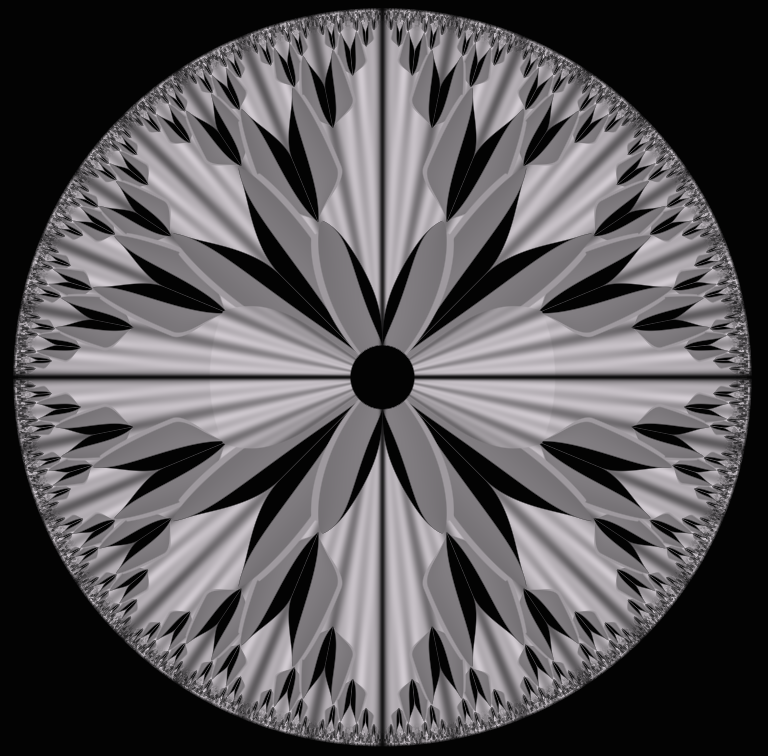
A Shadertoy shader for this pattern:

```glsl
// A round flower of overlapping grey petals on black, with a dark hub.
// A binary tree of petal pairs is laid in polar space: each generation doubles
// in count, halves in spread and lies nearer the rim; inner ones are on top.

const vec2  CENTER = vec2(0.498, 0.501);
const float DISC_RADIUS = 0.487;    // share of the canvas height
const float HUB_RADIUS = 0.087;     // from here on, in disc radii
const float FIRST_GAP = 0.545;      // gap from first petal tips to the rim
const float GAP_RATIO = 0.57;       // shrink of that gap per generation
const float FIRST_SPREAD = 21.0;    // degrees from fan axis to petal tip
const float SIDE_FAN_RADIUS = 0.469;
const int   GENERATIONS = 9;

const vec3 BLACK  = vec3(0.010, 0.010, 0.011);
const vec3 TINT   = vec3(1.0, 0.97, 1.0);
const float PETAL_GREY = 0.48;
const float STRIP_GREY = 0.62;

float hash(vec2 c) {
    return fract(sin(dot(c, vec2(41.3, 289.1))) * 4375.5);
}

// Coverage of the side where x is below edge, softened over width w.
float below(float x, float edge, float w) {
    return clamp(0.5 + (edge - x) / w, 0.0, 1.0);
}

// Radius reached by the petal tips of a generation.
float tipRadius(float g) {
    return 1.0 - FIRST_GAP * pow(GAP_RATIO, g);
}

// Layered radial pleats, dark along the fan axes.
float pleats(float angle, float r) {
    float a = radians(angle);
    float fine = smoothstep(0.15, 0.6, r);
    float finest = smoothstep(0.55, 0.85, r);
    return 0.66 - 0.10 * cos(32.0 * a) - (0.04 + 0.07 * fine) * cos(64.0 * a)
         - 0.08 * finest * cos(128.0 * a);
}

// One generation of petals with the black clefts beside them.
vec3 petalLayer(vec3 col, float angle, float r, float g, float px) {
    float period = 180.0 / exp2(g);
    float spread = FIRST_SPREAD / exp2(g);
    float tip = tipRadius(g);
    float root = max(HUB_RADIUS, tipRadius(g - 2.0));
    float t = (r - root) / (tip - root);
    if (t < 0.0 || r > tip + px) return col;

    float d = abs(mod(angle, period) - 0.5 * period) / spread;
    float w = degrees(px) / (r * spread);
    float rest = clamp(1.0 - t, 0.0, 1.0);

    // Edges as multiples of the spread: fan, inner side, outer side.
    float inner = 0.72 * (1.0 - exp(-6.0 * t)) + 0.28 * pow(t, 8.0);
    float fan = inner * smoothstep(g < 0.5 ? -0.05 : 0.5, 0.95, t);
    float flare = g < 0.5 ? 0.75 : 1.0;
    float outer = 1.0 + flare * (0.45 * sqrt(rest) + 0.9 * rest);
    if (g > 1.5) outer = mix(inner, outer, smoothstep(0.0, 0.35, t));

    float inRadius = below(r, tip, px);
    float pastInner = 1.0 - below(d, inner, w);
    float strip = below(d, outer * 1.12, w) * pastInner * below(r, mix(root, tip, 0.93), px);
    float petal = below(d, outer, w) * pastInner * inRadius;
    float cleft = below(d, inner, w) * (1.0 - below(d, fan, w)) * inRadius;

    float shade = PETAL_GREY + 0.04 * (1.0 - t) - 0.03 * smoothstep(inner, outer, d);
    col = mix(col, TINT * STRIP_GREY, strip);
    col = mix(col, TINT * shade, petal);
    return mix(col, BLACK, cleft);
}

void mainImage(out vec4 fragColor, in vec2 fragCoord) {
    float px = 1.5 / (DISC_RADIUS * iResolution.y);
    vec2 p = abs(fragCoord - CENTER * iResolution.xy) / (DISC_RADIUS * iResolution.y);
    float r = max(length(p), 1e-4);
    float angle = degrees(atan(p.y, p.x));

    // Pleated base, then petals from the rim inward.
    float light = pleats(angle, r);
    vec3 col = TINT * light;
    for (int i = GENERATIONS - 1; i >= 0; i--) {
        col = petalLayer(col, angle, r, float(i), px);
    }

    // Broad side fans that spring straight from the hub.
    float fanEdge = 36.0 - 13.5 * pow(r / SIDE_FAN_RADIUS, 4.0);
    float sideFan = below(angle, fanEdge, degrees(px) / r) * below(r, SIDE_FAN_RADIUS, px);
    float fanLight = light * mix(1.06, 0.82, smoothstep(14.0, 34.0, angle));
    col = mix(col, TINT * fanLight, sideFan);

    // Dark seams along the two main axes.
    float seam = exp(-pow(p.y / 0.007, 2.0));
    seam = max(seam, 0.85 * exp(-pow(p.x / 0.007, 2.0)));
    col = mix(col, BLACK, 0.9 * seam);

    // Speckled rim, hub and outer darkness.
    float speck = hash(floor(vec2(angle * 4.0, r * 180.0)));
    col *= 1.0 - 0.55 * speck * smoothstep(0.94, 0.99, r);
    float disc = below(r, 1.0, 2.0 * px) * (1.0 - below(r, HUB_RADIUS, px));
    fragColor = vec4(mix(BLACK, col, disc), 1.0);
}
```
